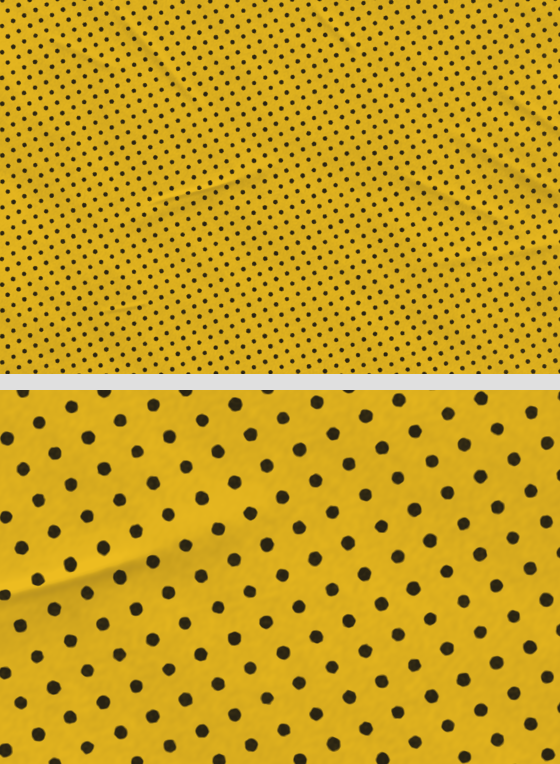
Top: the whole. Bottom: its middle third, enlarged.
A Shadertoy shader for this texture:

```glsl
// Yellow cotton cloth printed with small dark dots on a tilted, almost square lattice.
// The lattice is bent by low-frequency gradient noise; each dot is jittered and rough.
// Soft creases, broad ripples and a fine grain shade the cloth.

const vec3 CLOTH = vec3(0.875, 0.695, 0.118);
const vec3 CLOTH_SHADE = vec3(0.72, 0.57, 0.12);
const vec3 INK = vec3(0.135, 0.118, 0.068);
const vec3 INK_WORN = vec3(0.27, 0.22, 0.09);

// Lattice steps and anchor, with the canvas height as 1
const mat2 LATTICE = mat2(7.5, -14.0, 15.0, 7.4) / 512.0;
const vec2 ANCHOR = vec2(0.870, 0.492);
const float DOT_RADIUS = 0.0058;

vec2 hash2(vec2 cell) {
    vec2 q = vec2(dot(cell, vec2(127.1, 311.7)), dot(cell, vec2(269.5, 183.3)));
    return fract(sin(q) * 43758.55) * 2.0 - 1.0;
}

float gradientNoise(vec2 p) {
    vec2 i = floor(p), f = p - i;
    vec2 u = f * f * f * (f * (f * 6.0 - 15.0) + 10.0);
    vec2 e = vec2(1.0, 0.0);
    float low = mix(dot(hash2(i), f), dot(hash2(i + e.xy), f - e.xy), u.x);
    float high = mix(dot(hash2(i + e.yx), f - e.yx), dot(hash2(i + e.xx), f - e.xx), u.x);
    return mix(low, high, u.y);
}

mat2 rotation(float angle) {
    float c = cos(angle), s = sin(angle);
    return mat2(c, s, -s, c);
}

// Fold from a to b: lit on its left side, shaded on its right, fading at the ends
float crease(vec2 p, vec2 a, vec2 b, float width) {
    vec2 dir = normalize(b - a);
    float along = dot(p - a, dir) / length(b - a);
    float bend = 0.006 * gradientNoise(p * 9.0 + a * 40.0);
    float side = (dot(p - a, vec2(-dir.y, dir.x)) + bend) / width;
    float fade = smoothstep(0.0, 0.3, along) * smoothstep(1.0, 0.75, along);
    return fade * 2.3 * side * exp(-side * side);
}

float creases(vec2 p) {
    // Sharp pinches
    float s = 1.1 * crease(p, vec2(0.37, 0.450), vec2(0.66, 0.527), 0.008);
    s += 0.6 * crease(p, vec2(0.26, 0.165), vec2(0.41, 0.192), 0.007);
    // Wide folds
    s += 0.35 * crease(p, vec2(0.28, 0.38), vec2(0.80, 0.59), 0.022);
    s += 0.5 * crease(p, vec2(0.27, 1.02), vec2(0.57, 0.68), 0.014);
    s += 0.5 * crease(p, vec2(0.82, 1.00), vec2(0.97, 0.85), 0.013);
    s += 0.4 * crease(p, vec2(0.10, 0.91), vec2(0.33, 0.81), 0.013);
    s += 0.5 * crease(p, vec2(1.31, 0.78), vec2(1.56, 0.61), 0.015);
    s += 0.4 * crease(p, vec2(1.15, 0.68), vec2(1.55, 0.45), 0.018);
    s += 0.5 * crease(p, vec2(1.03, 0.55), vec2(1.40, 0.39), 0.015);
    s += 0.4 * crease(p, vec2(1.10, 0.29), vec2(1.58, 0.36), 0.018);
    return s;
}

// Broad ripples, stretched along the diagonal and stronger near the sides
float ripples(vec2 p, float sideAmount) {
    vec2 q = rotation(0.6) * p;
    float wave = gradientNoise(q * vec2(3.0, 11.0)) + 0.5 * gradientNoise(q * vec2(7.0, 23.0) + 5.0);
    return wave * mix(0.25, 0.55, sideAmount);
}

// Returns ink coverage in x and per-dot wear in y
vec2 dots(vec2 p, float pixel) {
    vec2 cell = floor(inverse(LATTICE) * (p - ANCHOR) + 0.5);
    vec2 jitter = hash2(cell);
    vec2 offset = p - ANCHOR - LATTICE * cell - jitter * 0.0006;
    float rough = 0.0011 * gradientNoise(p * 230.0);
    float radius = DOT_RADIUS * (1.0 + 0.06 * hash2(cell + 37.0).x);
    float edge = max(pixel, 0.0012);
    float d = length(offset) + rough - radius;
    return vec2(1.0 - smoothstep(-edge, edge, d), 0.5 + 0.5 * jitter.y);
}

void mainImage(out vec4 fragColor, in vec2 fragCoord) {
    float pixel = 1.0 / iResolution.y;
    vec2 p = fragCoord * pixel;
    float sideAmount = smoothstep(0.25, 0.75, abs(p.x - 0.75));

    // Cloth shading
    float folds = creases(p);
    float grain = gradientNoise(rotation(0.7) * p * vec2(170.0, 120.0));
    float mottle = gradientNoise(p * 45.0);
    float light = folds + ripples(p, sideAmount) + 0.30 * grain + 0.18 * mottle;
    vec3 color = mix(CLOTH, CLOTH_SHADE, clamp(0.10 - 0.55 * light, 0.0, 1.0));
    color *= 1.0 + 0.06 * clamp(light, -0.5, 1.0);

    // Printed dots, a little more faded toward the right
    vec2 warp = vec2(gradientNoise(p * 3.0), gradientNoise(p * 3.0 + 19.0));
    vec2 mark = dots(p + 0.004 * warp + vec2(0.0, 0.0012 * folds), pixel);
    float speck = gradientNoise(p * 260.0 + 7.0);
    float wear = 0.25 * mark.y + 0.6 * speck + 0.3 * smoothstep(0.9, 1.5, p.x);
    vec3 ink = mix(INK, INK_WORN, clamp(wear, 0.0, 1.0));
    color = mix(color, ink, mark.x * 0.97);

    fragColor = vec4(color, 1.0);
}
```
